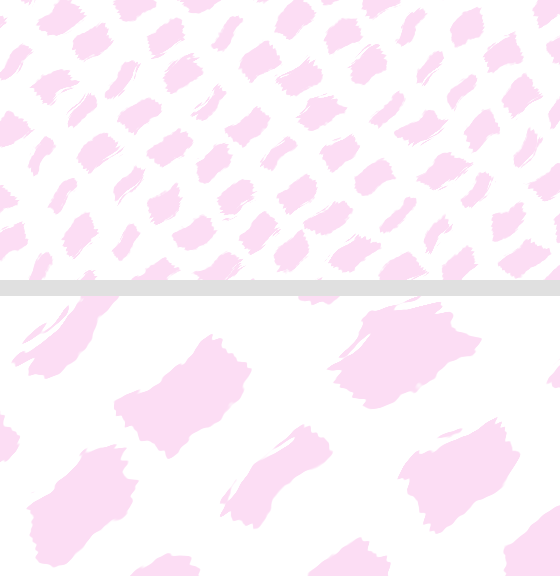
Top: the whole. Bottom: its middle third, enlarged.
Write a WebGL 2 fragment shader that draws this pattern.

```glsl
#version 300 es
precision highp float;
// Scattered pale pink brush dabs on white, all leaning up to the right.
// A tilted, jittered grid places rounded-box dabs; gradient noise bends their
// outlines, frays their ends and pulls dry bristle streaks out of the edges.

uniform vec2 u_resolution;
out vec4 fragColor;

// Lengths are in canvas heights, angles in radians.
const vec3 PAPER = vec3(1.0);
const vec3 PINK = vec3(0.988, 0.868, 0.957);
const float GRID_ANGLE = 0.77;
const vec2 CELL = vec2(0.212, 0.148);       // along and across the dabs
const vec2 JITTER = vec2(0.050, 0.026);
const vec2 WIDE_HALF = vec2(0.070, 0.043);
const vec2 NARROW_HALF = vec2(0.070, 0.024);
const float WIDE_ANGLE = 0.64;
const float NARROW_ANGLE = 0.92;
const float NARROW_SHARE = 0.28;
const float ANGLE_SPREAD = 0.24;
const float SIZE_SPREAD = 0.18;
const float CORNER = 0.018;
const float WOBBLE = 0.010;
const float FRAY = 0.014;
const float BRISTLE = 0.024;
const float EDGE_PIXELS = 1.0;

uint mixBits(uint n) {
    n = (n ^ (n >> 16)) * 0x7feb352du;
    n = (n ^ (n >> 15)) * 0x846ca68bu;
    return n ^ (n >> 16);
}

// Two random values in 0..1 for an integer cell and a salt.
vec2 hash2(vec2 cell, uint salt) {
    uvec2 c = uvec2(ivec2(cell));
    uint h = mixBits(c.x + mixBits(c.y + mixBits(salt)));
    return vec2(h & 65535u, h >> 16) / 65535.0;
}

float cornerSlope(vec2 cell, vec2 offset) {
    float a = 6.2832 * hash2(cell, 7u).x;
    return dot(vec2(cos(a), sin(a)), offset);
}

float gradientNoise(vec2 p) {
    vec2 i = floor(p), f = p - i;
    vec2 w = f * f * f * (f * (f * 6.0 - 15.0) + 10.0);
    vec2 e = vec2(1.0, 0.0);
    float low = mix(cornerSlope(i, f), cornerSlope(i + e, f - e), w.x);
    float high = mix(cornerSlope(i + e.yx, f - e.yx), cornerSlope(i + 1.0, f - 1.0), w.x);
    return mix(low, high, w.y);
}

mat2 rotation(float a) {
    return mat2(cos(a), sin(a), -sin(a), cos(a));
}

float roundedBox(vec2 p, vec2 halfSize, float radius) {
    vec2 q = abs(p) - halfSize + radius;
    return length(max(q, 0.0)) + min(max(q.x, q.y), 0.0) - radius;
}

// Signed distance to one dab; p is relative to its centre.
float dabDistance(vec2 p, vec2 cell) {
    vec2 kind = hash2(cell, 1u), shape = hash2(cell, 2u), dry = hash2(cell, 3u);
    vec2 seed = 40.0 * hash2(cell, 4u);
    bool narrow = kind.x < NARROW_SHARE;
    float angle = (narrow ? NARROW_ANGLE : WIDE_ANGLE) + ANGLE_SPREAD * (kind.y - 0.5);
    vec2 q = p * rotation(angle);
    vec2 halfSize = (narrow ? NARROW_HALF : WIDE_HALF) * (1.0 + SIZE_SPREAD * (shape - 0.5));

    // Slanted ends, a slight taper and a bent spine.
    q.x += (shape.x - 0.5) * 0.9 * q.y;
    q.y += 0.005 * sin(45.0 * q.x + seed.x);
    halfSize.y *= 1.0 + (shape.y - 0.5) * 5.0 * q.x;

    // Slow wobble of the outline, fine fraying at the ends.
    halfSize += WOBBLE * gradientNoise(q * 24.0 + seed);
    halfSize.x += FRAY * gradientNoise(vec2(seed.x + sign(q.x) * 3.3, q.y * 85.0 + seed.y));
    halfSize.y += 0.005 * gradientNoise(vec2(q.x * 75.0 + seed.x, seed.y + sign(q.y) * 3.3));
    float d = roundedBox(q, halfSize, CORNER);

    // Dry streaks run along the dab, strongest toward one side.
    float streak = gradientNoise(vec2(q.x * 17.0, q.y * 145.0) + seed.yx);
    float side = dry.x < 0.5 ? -1.0 : 1.0;
    float dryness = 0.25 + dry.y * smoothstep(-0.2, 0.9, side * q.y / halfSize.y);
    return d + BRISTLE * dryness * streak;
}

void main() {
    vec2 p = gl_FragCoord.xy / u_resolution.y;
    mat2 tilt = rotation(GRID_ANGLE);
    vec2 g = p * tilt;
    float row = floor(g.y / CELL.y);
    float nearest = 1.0;

    // Check the dabs in the surrounding cells; each row has its own shift.
    for (float j = -1.0; j <= 1.0; j++) {
        float shift = CELL.x * 0.45 * hash2(vec2(row + j, 0.0), 5u).x;
        float column = floor((g.x - shift) / CELL.x);
        for (float i = -1.0; i <= 1.0; i++) {
            vec2 cell = vec2(column + i, row + j);
            vec2 centre = (cell + 0.5) * CELL + vec2(shift, 0.0);
            centre += JITTER * (hash2(cell, 6u) - 0.5);
            nearest = min(nearest, dabDistance(tilt * (g - centre), cell));
        }
    }

    float edge = EDGE_PIXELS / u_resolution.y;
    float paint = 1.0 - smoothstep(-edge, edge, nearest);
    fragColor = vec4(mix(PAPER, PINK, paint), 1.0);
}
```
